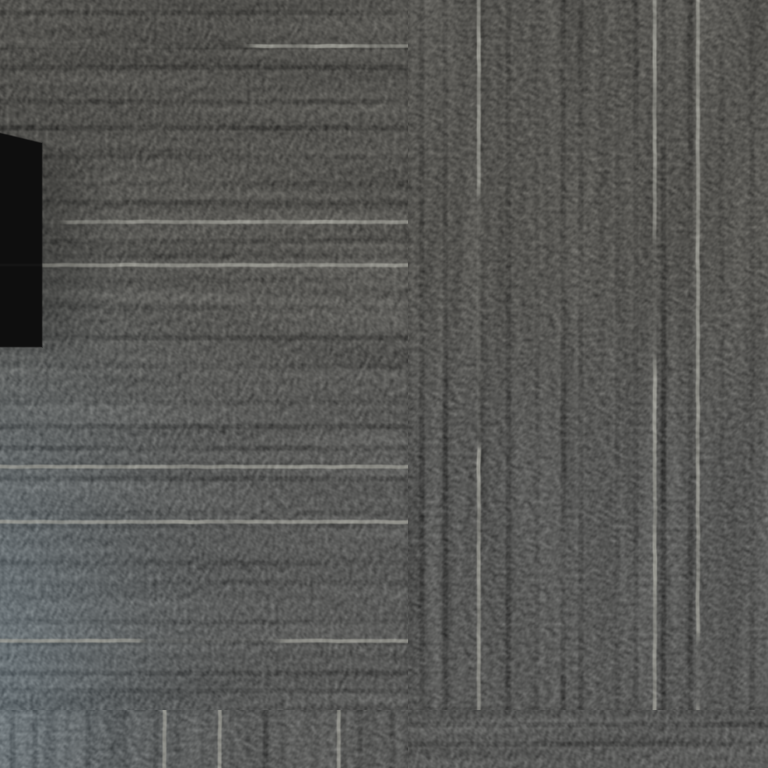
This texture is drawn by a WebGL 2 fragment shader. Its source:

```glsl
#version 300 es
precision highp float;
// Grey carpet tiles laid in quarter turns, with pale pinstripes and a dark block at the left edge.
uniform vec2 u_resolution;
out vec4 fragColor;

// Pinstripe positions across a tile
const float STRIPES[6] = float[6](0.0966, 0.336, 0.3946, 0.669, 0.744, 0.906);
// Faded span of each stripe: start and end in horizontal tiles, then in vertical tiles
const vec4 FADES[6] = vec4[6](
  vec4(0.0, 0.77, 0.367, 0.69), vec4(0.0, 0.52, 0.49, 0.63), vec4(-1.0, -1.0, 0.015, 0.085),
  vec4(-1.0), vec4(-1.0), vec4(0.65, 0.81, 0.3, 0.5));

vec2 hash2(vec2 p) {
  vec3 q = fract(p.xyx * vec3(0.1031, 0.1030, 0.0973));
  q += dot(q, q.yzx + 33.33);
  return fract((q.xx + q.yz) * q.zy);
}

float corner(vec2 cell, vec2 offset) {
  return dot(hash2(cell) * 2.0 - 1.0, offset);
}

float gradientNoise(vec2 p) {
  vec2 i = floor(p), f = fract(p), e = vec2(1, 0);
  vec2 w = f * f * f * (f * (f * 6.0 - 15.0) + 10.0);
  return mix(mix(corner(i, f), corner(i + e, f - e), w.x),
             mix(corner(i + e.yx, f - e.yx), corner(i + 1.0, f - 1.0), w.x), w.y);
}

// Dark grooves at uneven spacing, fading in and out along their length
float grooves(float across, float along, float seed) {
  float x = across * 27.0, depth = 0.0;
  for (int k = -1; k <= 1; k++) {
    float id = floor(x) + float(k);
    vec2 h = hash2(vec2(id, seed + 7.0));
    float line = 1.0 - smoothstep(0.03, 0.16, abs(x - id - 0.2 - 0.6 * h.x));
    float wear = 0.7 + 0.7 * gradientNoise(vec2(id * 3.7, along * 7.0 + seed));
    depth = max(depth, line * wear * (0.35 + 0.65 * h.y));
  }
  return depth;
}

float pinstripes(float across, float along, bool upright) {
  float sum = 0.0;
  for (int i = 0; i < 6; i++) {
    vec2 fade = upright ? FADES[i].zw : FADES[i].xy;
    float faded = smoothstep(fade.x - 0.02, fade.x, along)
                * (1.0 - smoothstep(fade.y, fade.y + 0.03, along));
    float wobble = 0.0012 * gradientNoise(vec2(along * 35.0, float(i) * 5.3));
    float line = 1.0 - smoothstep(0.0008, 0.0042, abs(across - STRIPES[i] + wobble));
    float wear = 0.85 + 0.6 * gradientNoise(vec2(along * 18.0, float(i) * 9.1 + 0.5));
    sum += line * wear * mix(1.0, 0.13, faded);
  }
  return sum;
}

void main() {
  vec2 uv = gl_FragCoord.xy / u_resolution;

  // Tile layout: stripe direction alternates like a chessboard
  vec2 grid = (uv - vec2(0.531, 0.0755)) / 0.957;
  vec2 tile = floor(grid), f = fract(grid);
  bool upright = mod(tile.x + tile.y, 2.0) < 0.5;
  float across = upright ? f.x : 1.0 - f.y;
  float along = upright ? f.y : f.x;
  float seed = dot(tile, vec2(3.0, 5.0)) + 20.0;

  // Woven pile: slanted loops, fine fibre, then streaks along the yarn
  float loops = gradientNoise(vec2(across * 115.0 + along * 55.0, along * 150.0) + seed * 11.3);
  float fibre = gradientNoise(vec2(across * 230.0 - along * 70.0, along * 210.0) + seed * 5.7);
  float rows = gradientNoise(vec2(across * 62.0 + seed, along * 2.5));
  float bands = gradientNoise(vec2(across * 13.0, along * 1.3 + seed));
  float shade = 0.345 + 0.135 * loops + 0.07 * fibre + 0.075 * rows + 0.03 * bands;
  shade -= 0.095 * grooves(across, along, seed);

  // Soft seams between tiles
  vec2 edge = min(f, 1.0 - f);
  shade -= 0.025 * (1.0 - smoothstep(0.001, 0.007, min(edge.x, edge.y)));

  // Room light: warm and dim above, cool glow at the lower left
  float glow = exp(-dot((uv - vec2(-0.06, 0.13)) * vec2(4.2, 2.6), (uv - vec2(-0.06, 0.13)) * vec2(4.2, 2.6)));
  shade *= 1.02 - 0.1 * smoothstep(0.5, 1.0, uv.y) * (1.0 - 0.5 * uv.x);
  vec3 color = shade * mix(vec3(1.0, 1.005, 0.99), vec3(1.01, 1.0, 0.955), smoothstep(0.3, 0.75, uv.y));
  color += glow * vec3(0.07, 0.105, 0.13);

  // Pale pinstripes
  vec3 paleYarn = vec3(0.63, 0.63, 0.60) + 0.1 * loops;
  color = mix(color, paleYarn, clamp(pinstripes(across, along, upright), 0.0, 1.0) * 0.85);

  // Dark block with a slanted top and a soft shadow beside it
  float top = 0.827 - 0.24 * uv.x;
  float span = smoothstep(0.52, 0.58, uv.y) * (1.0 - smoothstep(top - 0.04, top + 0.02, uv.y));
  color *= 1.0 - 0.22 * span * (1.0 - smoothstep(0.05, 0.16, uv.x));
  float block = max(uv.x - 0.055, max(0.548 - uv.y, uv.y - top));
  vec3 blockColor = vec3(0.055) + 0.025 * (1.0 - smoothstep(0.0, 0.003, abs(uv.y - 0.655)));
  color = mix(blockColor, color, smoothstep(-0.0015, 0.0015, block));

  fragColor = vec4(clamp(color, 0.0, 1.0), 1.0);
}
```
